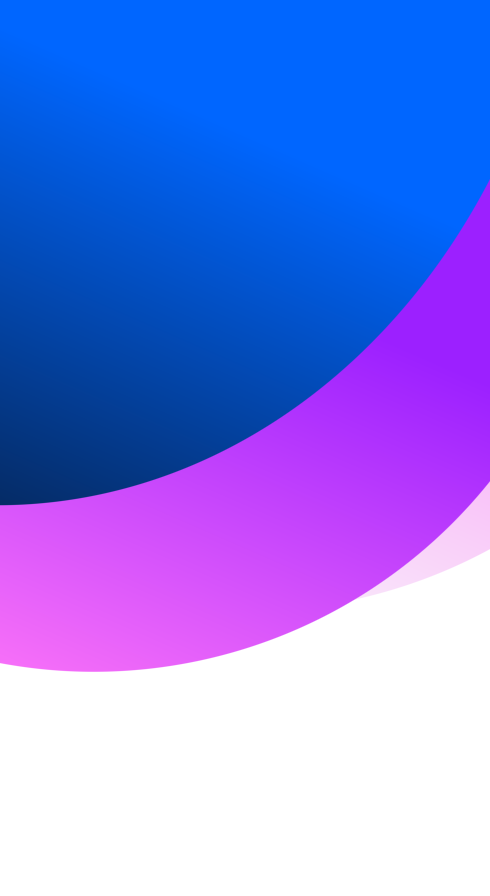
A Shadertoy shader for this background:

```glsl
// Three overlapping discs hang from the top of a white page: pale pink,
// violet and deep blue. Each is a distance function with a smooth edge,
// filled with a linear gradient along one shared slanted direction.

// Approximate signed distance to an axis-aligned ellipse.
float ellipseDistance(vec2 p, vec2 center, vec2 radii) {
    vec2 q = (p - center) / radii;
    float k = length(q);
    return k * (k - 1.0) / max(length(q / radii), 1e-4);
}

float coverage(float dist) {
    float pixel = 1.0 / iResolution.x;
    return 1.0 - smoothstep(-0.75 * pixel, 0.75 * pixel, dist);
}

// Gradient rising up and to the right, starting at the given point.
vec3 slantGradient(vec2 p, vec2 start, float span, vec3 low, vec3 high) {
    float t = dot(p - start, vec2(0.4, -0.917)) / span;
    return mix(low, high, clamp(t, 0.0, 1.0));
}

void mainImage(out vec4 fragColor, in vec2 fragCoord) {
    // Canvas width is one unit; y runs downwards from the top edge.
    vec2 uv = fragCoord / iResolution.xy;
    vec2 p = vec2(uv.x, (1.0 - uv.y) * 512.0 / 280.0);
    vec3 color = vec3(1.0);

    // Pale pink disc at the back.
    vec3 pink = slantGradient(p, vec2(0.725, 1.222), 0.33,
                              vec3(0.975, 0.89, 0.98), vec3(0.975, 0.76, 0.975));
    float pinkDist = ellipseDistance(p, vec2(0.498, 0.195), vec2(1.053));
    color = mix(color, pink, coverage(pinkDist));

    // Violet disc in the middle.
    vec3 violet = slantGradient(p, vec2(0.0, 1.352), 0.921,
                                vec3(0.965, 0.435, 0.975), vec3(0.61, 0.125, 1.0));
    float violetDist = ellipseDistance(p, vec2(0.191, 0.335), vec2(1.036));
    color = mix(color, violet, coverage(violetDist));

    // Blue disc in front.
    vec3 blue = slantGradient(p, vec2(0.0, 1.031), 0.897,
                              vec3(0.02, 0.17, 0.40), vec3(0.0, 0.4, 1.0));
    float blueDist = ellipseDistance(p, vec2(-0.005, -0.3605), vec2(1.178, 1.3916));
    color = mix(color, blue, coverage(blueDist));

    fragColor = vec4(color, 1.0);
}
```
